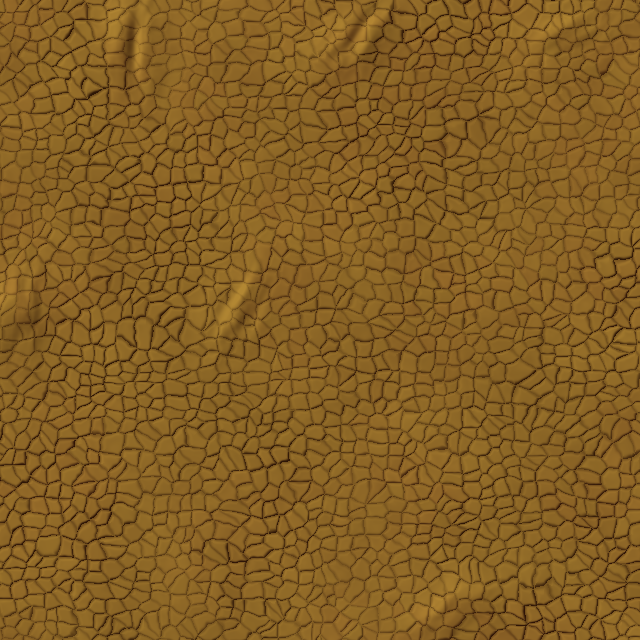
Reproduce this texture procedurally as a WebGL 1 fragment shader.

```glsl
precision highp float;
// Tanned leather: a warped Voronoi grain of small plates split by creases.
// Each crease is shaded by its facing to a light at the upper left, and
// a few wrinkled patches are embossed over the grain from stretched noise.
uniform vec2 u_resolution;

#define CELLS 43.0
#define JITTER 0.82
#define WARP 1.0
#define CREASE_WIDTH 0.105
#define CREASE_DEPTH 0.62
#define FOLD_DEPTH 2.6
#define FOLDS 6
#define LIGHT vec2(-0.62, 0.78)
#define SHADOW_COLOR vec3(0.18, 0.09, 0.025)
#define HIDE_COLOR vec3(0.58, 0.43, 0.16)

vec2 hash2(vec2 p) {
  vec3 q = fract(p.xyx * vec3(0.1031, 0.1030, 0.0973));
  q += dot(q, q.yzx + 33.33);
  return fract((q.xx + q.yz) * q.zy);
}

float noise(vec2 p) {
  vec2 i = floor(p), f = fract(p);
  f = f * f * (3.0 - 2.0 * f);
  float low = mix(hash2(i).x, hash2(i + vec2(1.0, 0.0)).x, f.x);
  float high = mix(hash2(i + vec2(0.0, 1.0)).x, hash2(i + 1.0).x, f.x);
  return mix(low, high, f.y);
}

vec2 noise2(vec2 p) {
  return vec2(noise(p), noise(p + vec2(37.2, 91.7))) - 0.5;
}

vec2 seedOffset(vec2 cell) {
  return 0.5 + JITTER * (hash2(cell) - 0.5);
}

// Distance to the nearest plate border, the outward normal, and the plate id.
float plateBorder(vec2 p, out vec2 normal, out vec2 id) {
  vec2 base = floor(p), f = p - base;
  vec2 nearest = vec2(0.0), nearestCell = vec2(0.0);
  float best = 9.0;
  for (int y = -1; y <= 1; y++) {
    for (int x = -1; x <= 1; x++) {
      vec2 g = vec2(float(x), float(y));
      vec2 r = g + seedOffset(base + g) - f;
      float d = dot(r, r);
      if (d < best) { best = d; nearest = r; nearestCell = g; }
    }
  }
  float border = 9.0;
  normal = vec2(0.0, 1.0);
  for (int y = -2; y <= 2; y++) {
    for (int x = -2; x <= 2; x++) {
      vec2 g = nearestCell + vec2(float(x), float(y));
      vec2 r = g + seedOffset(base + g) - f;
      vec2 across = r - nearest;
      if (dot(across, across) > 0.0001) {
        vec2 n = normalize(across);
        float d = dot(0.5 * (nearest + r), n);
        if (d < border) { border = d; normal = n; }
      }
    }
  }
  id = base + nearestCell;
  return border;
}

// Height (x) and coverage (y) of the scattered wrinkled patches.
vec2 foldField(vec2 uv) {
  vec2 field = vec2(0.0);
  for (int k = 0; k < FOLDS; k++) {
    float i = float(k), row = floor(i / 3.0);
    vec2 center = vec2(fract(0.21 + 0.34 * i - 0.2 * row),
                       0.94 - 0.42 * row - 0.48 * step(4.5, i));
    float angle = 1.5 - 0.45 * mod(i, 3.0);
    float c = cos(angle), s = sin(angle);
    vec2 q = uv - center;
    q = vec2(c * q.x + s * q.y, c * q.y - s * q.x);
    q += 0.02 * noise2(uv * 18.0 + i * 7.0);
    vec2 e = q / vec2(0.07, 0.038);
    float mask = exp(-dot(e, e)) * (0.5 + 0.5 * fract(0.9 + 0.62 * i));
    vec2 s2 = q * vec2(13.0, 38.0) + i * 11.0;
    field += mask * vec2(noise(s2) + 0.35 * noise(s2 * 2.1), 1.0);
  }
  return field;
}

void main() {
  vec2 uv = gl_FragCoord.xy / u_resolution;

  // Grain: slow warp turns and stretches plates, fine warp roughens creases.
  vec2 p = uv * CELLS * vec2(0.97, 1.04);
  p += WARP * noise2(p * 0.22) + 0.5 * noise2(p * 0.75) + 0.14 * noise2(p * 2.6);
  vec2 normal, id;
  float border = plateBorder(p, normal, id);
  float facing = dot(normal, normalize(LIGHT));

  // Folds are lit by the height change toward the light.
  vec2 fold = foldField(uv);
  float slope = fold.x - foldField(uv + 0.005 * LIGHT).x;

  // Crease strength varies over the hide and fades inside the folds.
  float depth = CREASE_DEPTH * (0.45 + 0.7 * noise(uv * 7.0) + 0.45 * noise(p * 0.8));
  depth *= 1.0 - 0.6 * clamp(fold.y, 0.0, 1.0);
  float w = border / CREASE_WIDTH;
  float groove = exp(-w * w) * (0.36 + 0.95 * max(-facing, 0.0));
  float rim = exp(-(w - 1.5) * (w - 1.5)) * max(facing, 0.0);

  // Tone: plate and surface mottling, creases, lit rims, folds.
  vec2 plate = hash2(id + 19.0);
  float mottle = 0.07 * (plate.x - 0.5) + 0.1 * (noise(uv * 11.0) - 0.5)
               + 0.06 * (noise(p * 2.2) - 0.5);
  float tone = 0.95 + mottle - depth * groove + 0.16 * depth * rim;
  tone = clamp(tone + FOLD_DEPTH * slope, 0.0, 1.3);

  vec3 color = mix(SHADOW_COLOR, HIDE_COLOR, tone);
  color.g -= 0.022 * plate.y * noise(uv * 9.0 + 5.0);
  gl_FragColor = vec4(color, 1.0);
}
```
